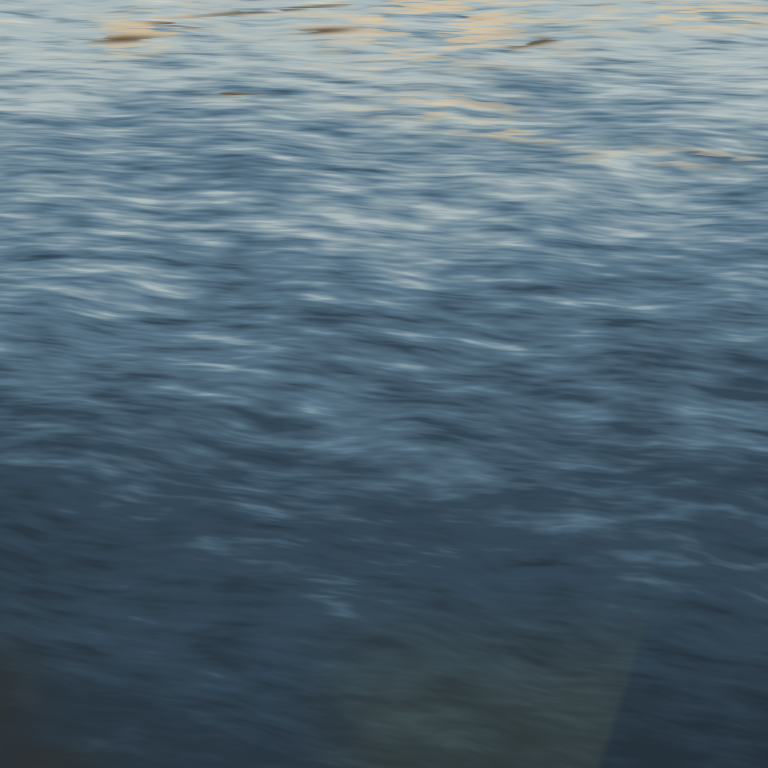
This texture is drawn by a Shadertoy shader. Its source:

```glsl
// Rippled open water seen at a low angle, dark and clear nearby, bright far away.
// Long, thin layers of gradient noise on a receding plane shift a blue-grey tone;
// soft blobs place swells, shadows, submerged stone and warm reflections.

float hash(vec2 p) {
    vec3 q = fract(p.xyx * vec3(0.1031, 0.1030, 0.0973));
    q += dot(q, q.yzx + 33.33);
    return fract((q.x + q.y) * q.z);
}

vec2 gradientAt(vec2 cell) {
    float angle = 6.2832 * hash(cell);
    return vec2(cos(angle), sin(angle));
}

// Gradient noise, roughly -0.7 to 0.7
float noise(vec2 p) {
    vec2 i = floor(p), f = p - i;
    vec2 w = f * f * f * (f * (f * 6.0 - 15.0) + 10.0);
    vec2 e = vec2(1.0, 0.0);
    float low = mix(dot(gradientAt(i), f),
                    dot(gradientAt(i + e.xy), f - e.xy), w.x);
    float high = mix(dot(gradientAt(i + e.yx), f - e.yx),
                     dot(gradientAt(i + e.xx), f - e.xx), w.x);
    return mix(low, high, w.y);
}

// Soft ellipse; slope tilts its long axis
float blob(vec2 uv, vec2 center, vec2 radius, float slope) {
    vec2 d = uv - center;
    d.y -= slope * d.x;
    d /= radius;
    return exp(-dot(d, d));
}

// Rows crowd toward the horizon while ripples keep their width
vec2 waterPlane(vec2 uv) {
    float horizon = 2.3;
    float depth = horizon / (horizon - uv.y);
    return vec2((uv.x - 0.5) * mix(1.0, depth, 0.25), horizon * depth);
}

float ripples(vec2 p, float distant) {
    p.y += 0.030 * noise(p * vec2(3.5, 5.0)) + 0.007 * noise(p * vec2(11.0, 16.0));
    p.y += mix(0.20, 0.05, distant) * p.x;
    float wave = noise(p * vec2(7.0, 29.0));
    p.y += 0.004 * wave;
    float h = 0.85 * wave;
    h += 0.62 * noise(p * vec2(12.0, 58.0) + 17.3);
    h += 0.50 * noise(p * vec2(21.0, 112.0) + 41.7);
    h += 0.26 * (1.0 - 0.5 * distant) * noise(p * vec2(44.0, 220.0) + 63.1);
    return h + 0.75 * h * abs(h);
}

// Broad light and dark areas, in tone units
float swells(vec2 uv) {
    float s = 0.15 * noise(vec2(uv.x * 2.5, uv.y * 8.0 + uv.x * 2.0) + 5.0);
    s += 0.07 * noise(vec2(uv.x * 5.0, uv.y * 19.0 + uv.x * 2.0) + 12.0);
    s += 0.10 * blob(uv, vec2(0.50, 0.70), vec2(0.22, 0.035), -0.12);
    s += 0.09 * blob(uv, vec2(0.17, 0.63), vec2(0.14, 0.022), 0.02);
    s += 0.12 * blob(uv, vec2(0.87, 0.595), vec2(0.12, 0.020), 0.0);
    s += 0.10 * blob(uv, vec2(0.46, 0.545), vec2(0.13, 0.020), -0.15);
    s += 0.12 * blob(uv, vec2(0.28, 0.39), vec2(0.18, 0.030), -0.38);
    s += 0.08 * blob(uv, vec2(0.73, 0.34), vec2(0.22, 0.050), -0.45);
    s -= 0.09 * blob(uv, vec2(0.38, 0.79), vec2(0.20, 0.035), 0.0);
    s -= 0.10 * blob(uv, vec2(0.84, 0.52), vec2(0.22, 0.035), 0.0);
    s -= 0.14 * blob(uv, vec2(0.0, 0.27), vec2(0.16, 0.14), 0.0);
    return s;
}

vec3 waterRamp(float t) {
    vec3 c = mix(vec3(0.16, 0.215, 0.26), vec3(0.21, 0.285, 0.345), smoothstep(-0.10, 0.34, t));
    c = mix(c, vec3(0.36, 0.47, 0.545), clamp((t - 0.32) / 0.34, 0.0, 1.0));
    c = mix(c, vec3(0.66, 0.72, 0.73), clamp((t - 0.66) / 0.32, 0.0, 1.0));
    return mix(c, vec3(0.82, 0.82, 0.78), clamp((t - 1.0) / 0.4, 0.0, 1.0));
}

// Pale slab and dark stones below the surface
vec3 addSeabed(vec3 c, vec2 uv) {
    float edge = uv.x - 0.78 - 0.33 * uv.y;
    float fade = 1.0 - smoothstep(0.06, 0.25, uv.y);
    float slab = smoothstep(0.36, 0.52, uv.x) * (1.0 - smoothstep(-0.008, 0.008, edge));
    c = mix(c, c * vec3(1.10, 1.04, 0.93) + vec3(0.012, 0.008, 0.0), slab * fade);
    c *= 1.0 - 0.09 * fade * smoothstep(-0.008, 0.008, edge);
    float stone = blob(uv, vec2(0.0, 0.09), vec2(0.06, 0.07), 0.0)
                + blob(uv, vec2(0.06, 0.0), vec2(0.08, 0.035), 0.0);
    return mix(c, vec3(0.18, 0.19, 0.19), 0.7 * min(stone, 1.0));
}

// Sunlit shore colours broken into thin streaks
vec3 addReflections(vec3 c, vec2 uv, vec2 p) {
    float streak = noise(p * vec2(9.0, 40.0) + 71.0) + 0.7 * noise(p * vec2(22.0, 95.0) + 9.0);
    float sunny = blob(uv, vec2(0.57, 0.97), vec2(0.17, 0.055), 0.0)
                + blob(uv, vec2(0.18, 0.96), vec2(0.08, 0.030), 0.15)
                + blob(uv, vec2(0.93, 0.98), vec2(0.12, 0.020), 0.0)
                + 0.8 * blob(uv, vec2(0.58, 0.86), vec2(0.10, 0.018), 0.0)
                + 0.7 * blob(uv, vec2(0.67, 0.825), vec2(0.08, 0.010), -0.1)
                + 0.7 * blob(uv, vec2(0.89, 0.795), vec2(0.14, 0.014), 0.0);
    float warm = min(sunny, 1.0) * smoothstep(-0.10, 0.25, streak);
    c = mix(c, vec3(0.88, 0.77, 0.62), 0.8 * warm);
    float shade = blob(uv, vec2(0.16, 0.949), vec2(0.045, 0.005), 0.05)
                + blob(uv, vec2(0.23, 0.968), vec2(0.035, 0.004), -0.08)
                + blob(uv, vec2(0.36, 0.987), vec2(0.10, 0.003), 0.08)
                + blob(uv, vec2(0.42, 0.960), vec2(0.040, 0.004), 0.05)
                + blob(uv, vec2(0.295, 0.877), vec2(0.035, 0.004), 0.0)
                + blob(uv, vec2(0.70, 0.945), vec2(0.045, 0.004), 0.2);
    return mix(c, vec3(0.36, 0.30, 0.23), 0.85 * min(shade, 1.0) * smoothstep(-0.25, 0.1, streak));
}

void mainImage(out vec4 fragColor, in vec2 fragCoord) {
    vec2 uv = fragCoord / iResolution.xy;
    vec2 p = waterPlane(uv);
    float strength = mix(0.19, 0.27, smoothstep(0.0, 0.8, uv.y));
    float tone = uv.y + swells(uv) + strength * ripples(p, uv.y);
    vec3 color = addSeabed(waterRamp(tone), uv);
    fragColor = vec4(addReflections(color, uv, p), 1.0);
}
```
